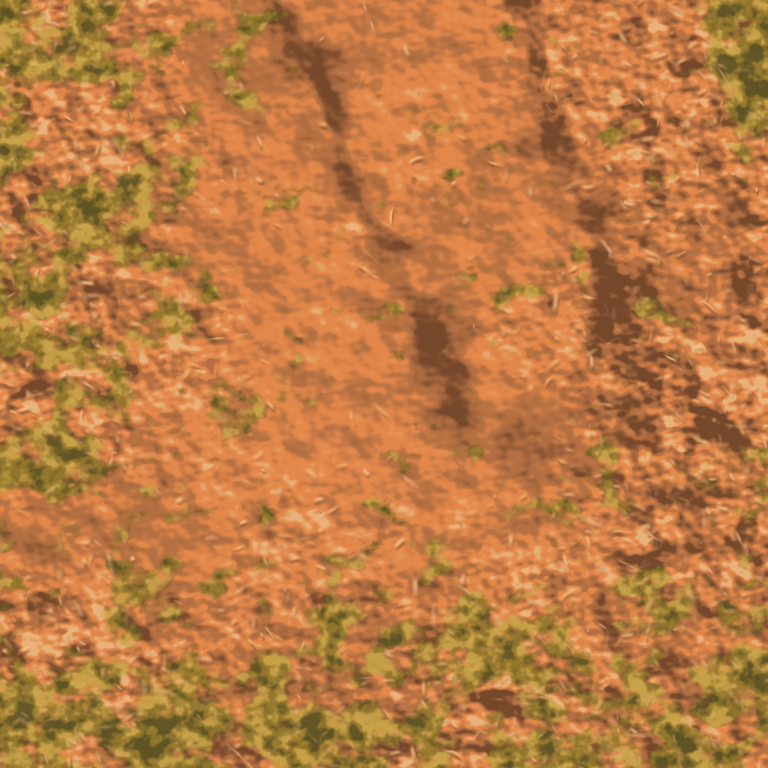
This texture is drawn by a WebGL 2 fragment shader. Its source:

```glsl
#version 300 es
precision highp float;
// Eroded orange soil with two dark rills, scattered grass tufts and dry straw.

#define SOIL_DARK   vec3(0.46, 0.28, 0.17)
#define SOIL_MID    vec3(0.71, 0.44, 0.26)
#define SOIL_BRIGHT vec3(0.89, 0.53, 0.29)
#define SOIL_PALE   vec3(0.91, 0.70, 0.48)
#define GRASS_DARK  vec3(0.36, 0.33, 0.14)
#define GRASS_MID   vec3(0.57, 0.47, 0.17)
#define GRASS_LIGHT vec3(0.78, 0.64, 0.28)
#define GRAIN_SCALE 24.0
#define RELIEF      2.8
#define GRASS_COVER 0.38
#define STRAW_WIDTH 0.0022

uniform vec2 u_resolution;
out vec4 fragColor;

float hash(vec2 p) {
    vec3 q = fract(p.xyx * 0.1031);
    q += dot(q, q.yzx + 33.33);
    return fract((q.x + q.y) * q.z);
}

float cornerSlope(vec2 cell, vec2 offset) {
    float angle = 6.2832 * hash(cell);
    return dot(vec2(cos(angle), sin(angle)), offset);
}

float gradientNoise(vec2 p) {
    vec2 i = floor(p), f = p - i;
    vec2 u = f * f * f * (f * (f * 6.0 - 15.0) + 10.0);
    vec2 e = vec2(1.0, 0.0);
    return mix(mix(cornerSlope(i, f), cornerSlope(i + e, f - e), u.x),
               mix(cornerSlope(i + e.yx, f - e.yx), cornerSlope(i + 1.0, f - 1.0), u.x), u.y);
}

float fbm(vec2 p, int octaves) {
    float sum = 0.0, amplitude = 0.5;
    for (int i = 0; i < octaves; i++) {
        sum += amplitude * gradientNoise(p);
        p = mat2(1.6, 1.2, -1.2, 1.6) * p + 17.3;
        amplitude *= 0.5;
    }
    return sum;
}

// Soil height, slightly stretched along the gentle downhill direction.
float soilHeight(vec2 p) {
    vec2 q = mat2(0.95, -0.3, 0.3, 0.95) * p;
    return fbm(q * vec2(0.85, 1.15) * GRAIN_SCALE + 40.0, 3);
}

// Ragged shaded channel that widens as it runs down; x: core, y: soft surround.
vec2 rill(vec2 p, float startX, float lean, float endY, float seed) {
    float drop = 1.0 - p.y;
    float centre = startX + lean * drop + 0.03 * gradientNoise(vec2(p.y * 6.0, seed))
                 + 0.014 * gradientNoise(vec2(p.y * 19.0, seed + 5.0));
    float width = mix(0.018, 0.046, smoothstep(0.25, 0.68, drop));
    float d = abs(p.x - centre) + 0.065 * fbm(p * 15.0 + seed, 4);
    float fade = smoothstep(endY - 0.06, endY + 0.07, p.y + 0.2 * fbm(p * 12.0, 3));
    return fade * (1.0 - smoothstep(width * vec2(0.1, 0.4), width * vec2(1.25, 4.2), vec2(d)));
}

// Grass is thick at the left, the bottom and the upper right corner.
float grassDensity(vec2 p) {
    float left = (1.0 - smoothstep(0.02, 0.45, p.x)) * mix(0.65, 1.0, smoothstep(0.35, 0.65, p.y));
    float bottom = 1.0 - smoothstep(0.04, 0.42, p.y);
    float corner = 1.5 * smoothstep(0.88, 0.97, p.x) * smoothstep(0.74, 0.84, p.y);
    return max(max(left, bottom), corner);
}

// Uneven tapering stalks, one per cell; x: stalk, y: its shadow.
vec2 straw(vec2 p, float scale, float chance) {
    vec2 result = vec2(0.0), base = floor(p * scale);
    for (int k = 0; k < 9; k++) {
        vec2 cell = base + vec2(k % 3, k / 3) - 1.0;
        vec2 seed = cell + scale * 3.0;
        float present = step(hash(seed + 2.7), chance) * mix(0.25, 1.0, hash(seed + 83.0));
        vec2 centre = (cell + vec2(hash(seed + 11.0), hash(seed + 23.0))) / scale;
        float angle = -0.5 + 2.6 * (hash(seed + 37.0) - 0.5);
        float reach = mix(0.2, 0.65, hash(seed + 51.0)) / scale;
        float width = STRAW_WIDTH * mix(0.6, 1.4, hash(seed + 67.0));
        vec2 along = vec2(cos(angle), sin(angle)), r = p - centre;
        for (int side = 0; side < 2; side++) {
            vec2 s = r + float(side) * vec2(-0.002, 0.005);
            float t = dot(s, along) / reach;
            float d = abs(dot(s, vec2(-along.y, along.x)));
            float line = (1.0 - smoothstep(0.1, 1.9, d / width)) * (1.0 - smoothstep(0.2, 1.0, abs(t)));
            result[side] = max(result[side], present * line);
        }
    }
    return result;
}

void main() {
    vec2 p = gl_FragCoord.xy / min(u_resolution.x, u_resolution.y);
    float density = grassDensity(p);
    float patches = fbm(p * 5.0 + 9.0, 3);
    float rough = clamp(max(density, smoothstep(0.55, 0.95, p.x)) + 1.5 * patches, 0.12, 1.0);

    // Soil tone from patches, side-lit relief and the shaded rills
    float height = soilHeight(p);
    float relief = height - soilHeight(p + vec2(0.004, 0.0045));
    vec2 channels = max(rill(p, 0.36, 0.44, 0.36, 3.5), rill(p, 0.67, 0.31, 0.30, 8.5));
    float shade = channels.y * smoothstep(-0.15, 0.2, fbm(p * 9.0 + 33.0, 3));
    float tone = 0.65 - 0.10 * rough + 0.55 * patches + 0.3 * height
               + RELIEF * relief * mix(0.3, 1.25, rough) - 0.34 * channels.x - 0.34 * shade;
    tone -= 0.6 * rough * smoothstep(0.07, 0.27, fbm(p * 17.0 + 61.0, 3));
    tone += 0.5 * rough * smoothstep(0.1, 0.3, fbm(p * vec2(28.0, 42.0) + 87.0, 3));

    // Grass clumps darken the ground around them
    float clump = fbm(p * vec2(7.5, 9.0) + 25.0, 3) + 0.95 * fbm(p * vec2(22.0, 28.0) + 70.0, 4);
    float growth = clump + GRASS_COVER * density - 0.27 - 0.1 * channels.x;
    float cover = smoothstep(-0.05, 0.18, growth);
    tone -= 0.15 * smoothstep(-0.1, 0.08, growth);

    vec3 color = mix(SOIL_DARK, SOIL_MID, smoothstep(-0.05, 0.43, tone));
    color = mix(color, SOIL_BRIGHT, smoothstep(0.42, 0.70, tone));
    color = mix(color, SOIL_PALE, smoothstep(0.72, 1.05, tone));

    // Leaf shading: light tips, dark hearts in the thickest clumps
    float leaf = 0.64 + 2.0 * fbm(p * 40.0 + 13.0, 3) + 1.6 * relief - 0.6 * smoothstep(0.2, 0.55, growth);
    vec3 grass = mix(GRASS_DARK, GRASS_MID, smoothstep(0.05, 0.5, leaf));
    grass = mix(grass, GRASS_LIGHT, smoothstep(0.5, 0.95, leaf));
    color = mix(color, grass, 0.92 * cover);

    // Dry straw litter over the rough ground, bent and broken by noise
    float litter = 0.04 + 0.55 * rough;
    vec2 bent = p + 0.006 * vec2(gradientNoise(p * 38.0), gradientNoise(p * 38.0 + 50.0));
    vec2 stalks = max(straw(bent, 15.0, 0.5 * litter), max(straw(bent, 29.0, litter), straw(bent, 45.0, litter)));
    stalks *= (1.0 - 0.8 * channels.x) * (1.0 - 0.5 * cover) * smoothstep(-0.35, 0.25, gradientNoise(p * 55.0));
    color = mix(color, SOIL_DARK, 0.5 * stalks.y);
    color = mix(color, SOIL_PALE * 1.06, 0.9 * stalks.x);

    fragColor = vec4(color, 1.0);
}
```
